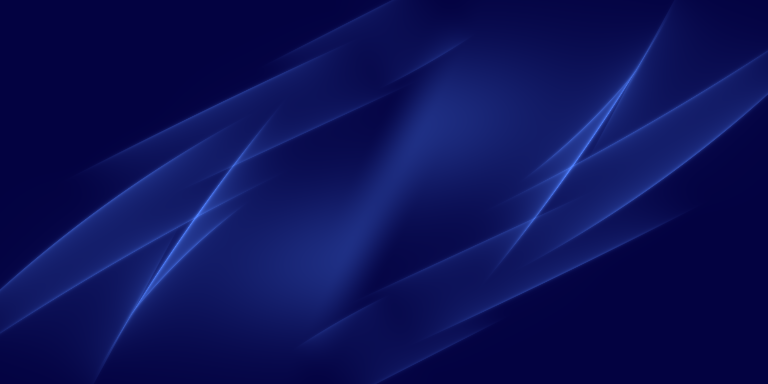
This background is drawn by a WebGL 1 fragment shader. Its source:

```glsl
precision mediump float;
// Deep navy background with thin, glowing translucent blades and a soft
// diagonal ridge. Every blade is a bowed edge with a one-sided fading sheet;
// the design is drawn twice, the second time turned by half a circle.

uniform vec2 u_resolution;

#define NAVY vec3(0.012, 0.008, 0.255)
#define LIGHT vec3(0.25, 0.40, 0.84)
#define LINE_WIDTH 0.0032
#define HALO_WIDTH 0.016
#define HALO_GAIN 0.20
#define RIDGE_GAIN 0.42
#define RIDGE_SLANT 0.5

float gauss(float x) {
    return exp(-x * x);
}

// Bowed edge from a to b. A positive reach lights the sheet above the edge,
// a negative reach the sheet below it; both ends fade out.
float blade(vec2 p, vec2 a, vec2 b, float bow, float reach, float line, float sheet) {
    vec2 chord = b - a;
    float len = length(chord);
    vec2 dir = chord / len;
    vec2 rel = p - a;
    float u = clamp(dot(rel, dir) / len, 0.0, 1.0);
    float arch = 4.0 * u * (1.0 - u);
    float v = dot(rel, vec2(-dir.y, dir.x)) - bow * arch;

    float inside = v * sign(reach);
    float soft = max(0.002, 0.7 / u_resolution.y);
    float lit = smoothstep(-soft, soft, inside);
    float fill = lit * exp(-max(inside, 0.0) / abs(reach));
    float halo = HALO_GAIN * mix(0.4, 1.0, lit) * exp(-abs(v) / HALO_WIDTH);
    float rim = exp(-abs(v) / LINE_WIDTH) + halo;
    return arch * smoothstep(0.0, 0.9, arch) * (line * rim + sheet * fill);
}

// Half of the central ridge: sharp on its right flank, wide on its left.
float ridge(vec2 p) {
    float s = p.x - RIDGE_SLANT * p.y;
    float flank = 1.0 - smoothstep(-0.03, 0.11, s);
    return RIDGE_GAIN * flank * gauss(s / 0.36) * gauss((p.y + 0.17) / 0.21);
}

float halfDesign(vec2 p) {
    float t = ridge(p);

    // Long upper blade: top edge, lower edge and the two outer wings
    t += blade(p, vec2(-0.87, 0.010), vec2(-0.03, 0.417), 0.006, -0.11, 0.30, 0.28);
    t += blade(p, vec2(-0.57, -0.014), vec2(0.12, 0.305), 0.0, 0.07, 0.22, 0.16);
    t += blade(p, vec2(-0.03, 0.26), vec2(0.25, 0.42), -0.006, 0.09, 0.15, 0.15);
    t += blade(p, vec2(-0.35, 0.31), vec2(0.14, 0.56), 0.0, -0.12, 0.18, 0.17);

    // Curved side blade
    t += blade(p, vec2(-1.182, -0.432), vec2(-0.303, 0.226), 0.046, -0.11, 0.42, 0.34);
    t += blade(p, vec2(-1.182, -0.49), vec2(-0.212, 0.075), 0.022, 0.06, 0.36, 0.15);

    // Bright twisted ribbon crossing the side blade
    t += blade(p, vec2(-0.77, -0.51), vec2(-0.235, 0.267), 0.022, -0.07, 0.75, 0.28);
    t += blade(p, vec2(-0.70, -0.372), vec2(-0.335, -0.012), 0.02, 0.04, 0.42, 0.16);

    // Veil behind the ribbon tip
    t += blade(p, vec2(-0.80, -0.58), vec2(-0.51, -0.045), 0.0, 0.10, 0.12, 0.20);
    return t;
}

void main() {
    vec2 p = (gl_FragCoord.xy - 0.5 * u_resolution) / u_resolution.y;
    float glow = halfDesign(p) + halfDesign(-p);
    gl_FragColor = vec4(mix(NAVY, LIGHT, min(glow, 1.25)), 1.0);
}
```
